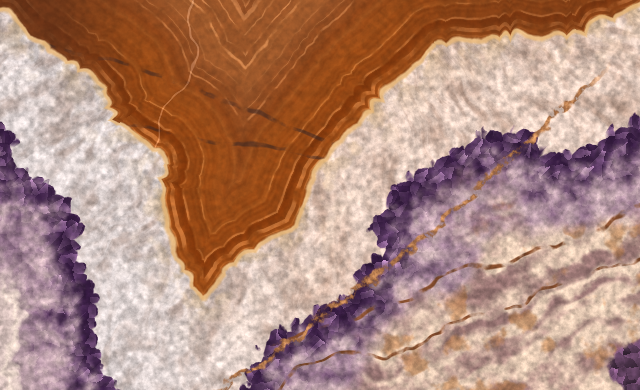
This texture is drawn by a Shadertoy shader. Its source:

```glsl
// A polished agate slab: a banded orange wedge, pale quartz and amethyst.
// Signed depths of three outlines drive the bands and rims;
// noise and angular cells add fibres, facets and veins.

const int N = 18;
const vec2 AGATE[N] = vec2[N](
  vec2(-.2, 1.13), vec2(.09, .915), vec2(.19, .84), vec2(.28, .78), vec2(.3, .68), vec2(.41, .62),
  vec2(.435, .58), vec2(.415, .52), vec2(.46, .34), vec2(.52, .24), vec2(.57, .31), vec2(.75, .425),
  vec2(.8, .56), vec2(.97, .76), vec2(1.11, .9), vec2(1.48, .91), vec2(1.75, 1.05), vec2(1, 3));
const vec2 RIDGE[N] = vec2[N](
  vec2(.6, -.2), vec2(.64, .05), vec2(.7, .14), vec2(.82, .2), vec2(.91, .25), vec2(.94, .32),
  vec2(.985, .36), vec2(.955, .42), vec2(1.02, .52), vec2(1.15, .61), vec2(1.26, .66), vec2(1.36, .66),
  vec2(1.4, .6), vec2(1.5, .61), vec2(1.64, .7), vec2(2, .85), vec2(2.5, -.5), vec2(1, -.6));
const vec2 GEODE[N] = vec2[N](
  vec2(-.3, .8), vec2(0, .68), vec2(.035, .65), vec2(.02, .595), vec2(.085, .55), vec2(.17, .49),
  vec2(.205, .42), vec2(.19, .34), vec2(.24, .25), vec2(.235, .15), vec2(.255, .06), vec2(.3, 0),
  vec2(.33, -.2), vec2(0, -.6), vec2(-.5, -.6), vec2(-.8, -.2), vec2(-.8, .3), vec2(-.6, .7));

float hash(vec2 p) {
  vec3 q = fract(p.xyx * .1031);
  q += dot(q, q.yzx + 33.33);
  return fract((q.x + q.y) * q.z);
}

float noise(vec2 p) {
  vec2 i = floor(p), f = fract(p);
  f *= f * (3. - 2. * f);
  return mix(mix(hash(i), hash(i + vec2(1, 0)), f.x),
             mix(hash(i + vec2(0, 1)), hash(i + 1.), f.x), f.y);
}

float fbm(vec2 p) {
  float sum = 0., amp = .5;
  for (int i = 0; i < 4; i++, amp *= .5) {
    sum += amp * noise(p);
    p = mat2(1.6, 1.2, -1.2, 1.6) * p + 7.;
  }
  return sum;
}

// Signed distance, negative inside, and arc length
float outline(vec2 p, vec2 v[N], out float along) {
  float best = 9., side = 1., total = 0.;
  for (int i = 0, j = N - 1; i < N; j = i, i++) {
    vec2 e = v[j] - v[i], w = p - v[i];
    float t = clamp(dot(w, e) / dot(e, e), 0., 1.), d = length(w - e * t);
    if (d < best) { best = d; along = total + length(e) * (1. - t); }
    total += length(e);
    bvec3 c = bvec3(p.y >= v[i].y, p.y < v[j].y, e.x * w.y > e.y * w.x);
    if (all(c) || all(not(c))) side = -side;
  }
  return best * side;
}

// Angular cells: distance, gap to the next cell, brightness
vec3 crystals(vec2 p) {
  vec3 cell = vec3(9, 9, 0);
  for (int k = 0; k < 9; k++) {
    vec2 id = floor(p) + vec2(k % 3, k / 3) - 1.;
    float h = hash(id), a = h * 6.28;
    vec2 w = p - id - .15 - .7 * vec2(h, hash(id + 31.));
    w *= mat2(cos(a), sin(a), -sin(a), cos(a));
    float d = max(abs(w.x) * .87 + abs(w.y) * .5, abs(w.y));
    if (d < cell.x) cell = vec3(d, cell.x, h * .6 + .35 * step(0., w.x) + w.y * .4);
    else cell.y = min(cell.y, d);
  }
  return vec3(cell.x, cell.y - cell.x, cell.z);
}

vec3 amethyst(float depth, vec3 cell, float grain) {
  vec3 dark = mix(vec3(.2, .1, .24), vec3(.56, .4, .58), cell.z * cell.z);
  vec3 lilac = mix(vec3(.42, .29, .42), vec3(.9, .79, .79), grain * 1.1 - .1 + cell.z * .2);
  return mix(dark, lilac, smoothstep(.01, .12, depth + .16 * grain - .08));
}

float line(float d, float width) { return 1. - smoothstep(width * .3, width, abs(d)); }

void mainImage(out vec4 fragColor, in vec2 fragCoord) {
  vec2 p = fragCoord / iResolution.y;
  float px = 1.5 / iResolution.y, along;
  float soft = fbm(p * 6.) - .5, grain = fbm(p * 26.), fine = fbm(p * 75.);
  vec3 cell = crystals(p * 29. + grain);
  float jag = .035 * cell.x + .03 * grain - .032;

  // Quartz fibres fanning out from above
  vec2 fan = p - vec2(.85, 1.25);
  float fibre = fbm(vec2(atan(fan.x, -fan.y) * 36. + soft * 7., length(fan) * 11.));
  vec3 col = mix(vec3(.72, .62, .57), vec3(.93, .86, .83), smoothstep(.15, .6, mix(fibre, grain, .4)));
  col *= mix(vec3(.97, 1, 1.03), vec3(1.01, .98, .95), smoothstep(.3, .9, p.x));
  float d = outline(p, AGATE, along);
  float size = noise(vec2(along * 12., 2)), scallop = abs(sin(along * 46. + 5. * size));
  float edge = d + (.024 * scallop * size + .035 * soft + .016 * grain - .008) * exp(min(d, 0.) * 5.) - .009;
  float rim = exp(-max(edge, 0.) * 20.);
  col = mix(col, vec3(.68, .54, .34), .6 * rim * smoothstep(.4, .65, grain));

  // Amethyst ridge fading into cream strata
  float depth = -outline(p, RIDGE, along) - jag;
  float strata = p.y - .5 * p.x + .2 * soft + .03 * grain;
  vec3 cream = mix(vec3(.6, .46, .45), vec3(.92, .81, .72),
    smoothstep(.25, .65, noise(vec2(strata * 45., p.x * 4.)) * .45 + grain * .55));
  cream = mix(cream, vec3(.7, .47, .28), .6 * smoothstep(.53, .68, fbm(p * 17.)));
  vec3 stone = mix(amethyst(depth, cell, grain), cream, smoothstep(.1, .26, depth + .4 * soft));
  float seam = min(abs(p.y + .26 - .38 * p.x + .15 * soft), abs(p.y + .147 - .37 * p.x + .1 * soft));
  stone = mix(stone, vec3(.5, .29, .17), line(seam, .007) * smoothstep(.35, .6, grain));
  float lump = length(p - vec2(1.64, .05)) - .1 + .06 * grain;
  stone = mix(stone, vec3(.43, .29, .42) * (.6 + .7 * cell.z), smoothstep(.008, -.008, lump));
  col = mix(col, stone, smoothstep(-px, px, depth));

  // Rusty vein along the ridge
  float t = (p.x - .577) / .953;
  float vein = p.y - .8 * t + .035 * sin(t * 3.14) + .06 * (grain - .5);
  float reach = smoothstep(1.06, .95, t) * smoothstep(-.08, 0., t) * smoothstep(.25, .5, fine);
  col = mix(col, mix(vec3(.36, .18, .1), vec3(.88, .64, .42), fine), reach * line(vein, .014));

  // Left geode with a pale banded core
  float wall = -outline(p, GEODE, along) - jag;
  vec3 core = mix(vec3(.66, .56, .59), vec3(.92, .84, .79), noise(vec2(wall * 65. + soft * 6., 5)));
  float pale = smoothstep(.15, .2, wall + .05 * soft) * smoothstep(.38, .22, p.y);
  col = mix(col, mix(amethyst(wall, cell, grain), core, pale), smoothstep(-px, px, wall));
  col *= .72 + .58 * fine;

  // Orange wedge with nested bands, cracks and a pale rim
  float inside = .018 * (grain - .5) - edge;
  float wide = noise(vec2(inside * 42., 3)), thin = noise(vec2(inside * 150., 8));
  vec3 agate = mix(vec3(.48, .19, .03), vec3(.7, .38, .14), mix(wide, thin, .45));
  agate = mix(agate, vec3(.6, .37, .23), .5 * smoothstep(.12, .27, inside));
  agate += vec3(.17, .15, .12) * smoothstep(.65, .95, thin) * smoothstep(.3, .6, grain);
  agate = mix(agate, vec3(.36, .18, .1), .7 * smoothstep(.42, .1, p.x) + .3 * smoothstep(.9, 1.3, p.x));
  float crack = min(abs(p.y - .926 + .33 * p.x + .06 * soft), abs(p.y - .728 + .15 * p.x + .06 * soft));
  agate = mix(agate, vec3(.25, .16, .14), .6 * line(crack, .007) * smoothstep(.3, .6, grain));
  float fissure = p.x - .2 - .32 * p.y + .1 * soft;
  agate += .16 * line(fissure, .004);
  col = mix(col, vec3(.92, .72, .46), .8 * line(edge, .014));
  col = mix(col, agate * (.85 + .3 * fine), smoothstep(-px, px, -edge - .003));
  fragColor = vec4(col, 1);
}
```
